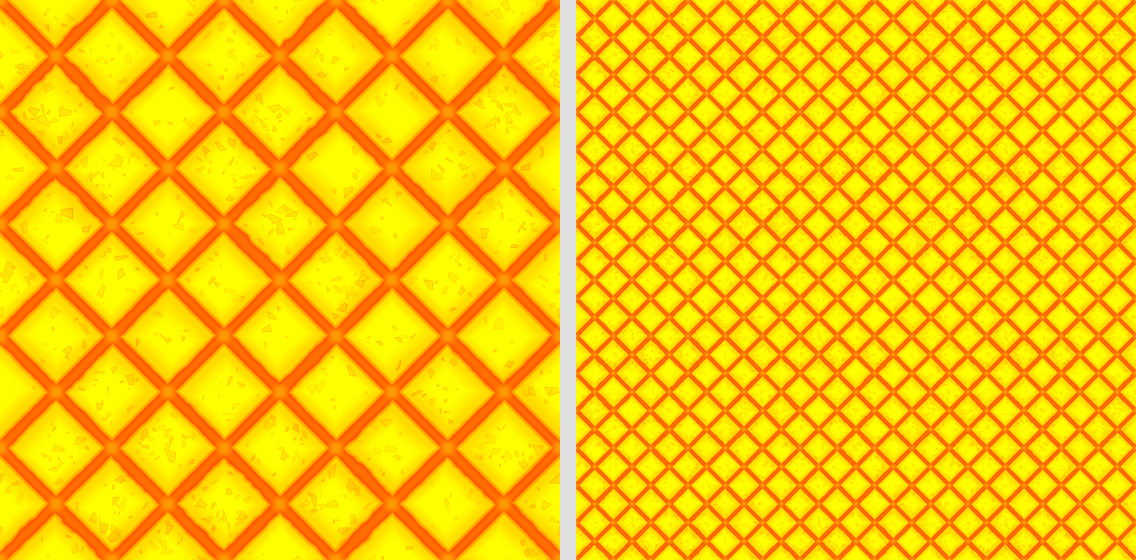
Left, the tile; right, the same tile 3 across and 3 down.
Give the GLSL for this pattern, as a three.js fragment shader.

```glsl
varying vec2 vUv;

vec4 hash4(vec2 p) {
  vec4 s = vec4(dot(p, vec2(127.1, 311.7)), dot(p, vec2(269.5, 183.3)),
                dot(p, vec2(419.2, 371.9)), dot(p, vec2(87.3, 231.1)));
  return fract(sin(s) * 43758.5);
}

float cornerSlope(vec2 cell, vec2 offset, vec2 local, float period) {
  vec2 gradient = hash4(mod(cell + offset, period)).xy * 2.0 - 1.0;
  return dot(gradient, local - offset);
}

// Gradient noise that wraps after a whole number of cells
float gradientNoise(vec2 uv, float period) {
  vec2 cell = floor(uv * period);
  vec2 f = fract(uv * period);
  vec2 u = f * f * f * (f * (f * 6.0 - 15.0) + 10.0);
  float low = mix(cornerSlope(cell, vec2(0.0), f, period),
                  cornerSlope(cell, vec2(1.0, 0.0), f, period), u.x);
  float high = mix(cornerSlope(cell, vec2(0.0, 1.0), f, period),
                   cornerSlope(cell, vec2(1.0), f, period), u.x);
  return mix(low, high, u.y);
}

float smallest(vec4 v) {
  return min(min(v.x, v.y), min(v.z, v.w));
}

// Angular chips scattered over one tile: faint fill, darker rim
float chips(vec2 q, vec2 tile) {
  float amount = 5.0 + 21.0 * hash4(tile + 9.7).x;
  float mark = 0.0;
  for (int i = 0; i < 26; i++) {
    float k = float(i);
    if (k >= amount) break;
    vec4 place = hash4(tile + vec2(7.31, 3.17) * (k + 1.0));
    vec4 form = hash4(tile + vec2(2.43, 8.59) * (k + 1.0));
    float angle = 6.2832 * place.z;
    vec2 f = q - mix(vec2(0.15), vec2(0.85), place.xy);
    f = mat2(cos(angle), -sin(angle), sin(angle), cos(angle)) * f;
    f.x += f.y * (form.z - 0.5) * 1.2;
    float halfLength = mix(0.015, 0.075, form.x * form.x);
    float halfWidth = halfLength * mix(0.12, 0.75, form.y);
    halfWidth *= 1.0 + 0.4 * clamp(f.x / halfLength, -1.0, 1.0);
    float d = max(abs(f.x) - halfLength, abs(f.y) - halfWidth);
    float fill = 1.0 - smoothstep(-0.008, 0.008, d);
    float rim = 1.0 - smoothstep(0.002, 0.013, abs(d));
    mark = max(mark, (0.08 * fill + 0.11 * rim) * mix(0.5, 1.2, place.w));
  }
  return mark;
}

void main() {
  // Diagonal lattice, five diamonds across and down in each of two offset sets
  vec2 p = vUv * 5.0;
  vec2 diagonal = vec2(p.x + p.y, p.x - p.y);
  vec2 q = fract(diagonal);
  vec2 middle = floor(diagonal) + 0.5;
  vec2 tile = mod(vec2(middle.x + middle.y, middle.x - middle.y) * 0.5, 5.0);

  // Worn sides, each with its own roughness
  float ragged = 0.55 + 0.9 * gradientNoise(vUv, 24.0)
               + 0.6 * gradientNoise(vUv, 70.0);
  vec4 wear = hash4(tile + 3.3);
  vec4 sides = vec4(q.x, 1.0 - q.x, q.y, 1.0 - q.y) - 0.058;
  sides -= (0.006 + 0.042 * wear * wear * wear) * max(ragged, 0.0);
  float d = smallest(sides);

  // Grooves, darkest along the sides and paler at the crossings
  float groove = mix(0.43, 0.345, smoothstep(-0.05, -0.012, d));
  float crossing = length(min(q, 1.0 - q));
  groove = mix(0.6, groove, smoothstep(0.02, 0.14, crossing));

  // Bevel rising to a bright face
  vec4 bevelWidth = mix(vec4(0.17), vec4(0.36), hash4(tile + 5.9));
  float rise = smallest(sides / bevelWidth) + 0.12 * gradientNoise(vUv, 15.0);
  float face = mix(0.6, 0.85, smoothstep(0.0, 0.055, d));
  face += 0.15 * smoothstep(0.1, 0.95, rise);
  face -= chips(q, tile) * smoothstep(0.03, 0.09, d);

  float green = mix(groove, face, smoothstep(-0.01, 0.01, d));
  gl_FragColor = vec4(1.0, green, 0.0, 1.0);
}
```
